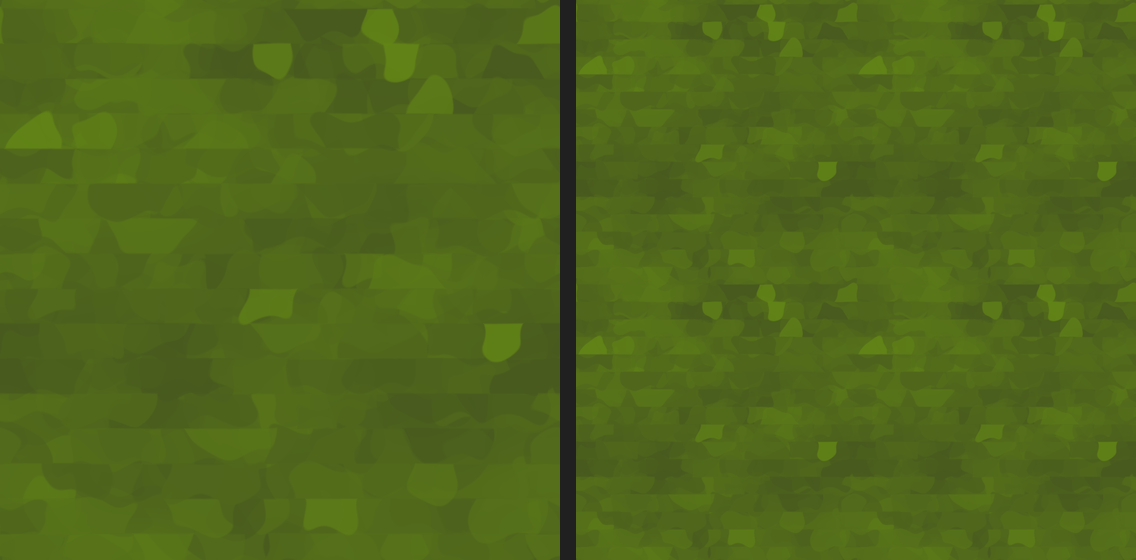
Left, the tile; right, the same tile 2 across and 2 down.
A Shadertoy shader for this pattern:

```glsl
// Seamless mossy green camouflage of overlapping, flat-edged soft patches in rows.

const vec3  DARK_MOSS     = vec3(0.287, 0.360, 0.116);
const vec3  LIGHT_MOSS    = vec3(0.388, 0.528, 0.082);
const vec2  GRID          = vec2(8.0, 16.0); // whole columns and rows per tile
const float ROW_OFFSET    = 0.25;            // shift of the row lines, in rows
const int   LAYERS        = 6;               // the last layer holds the accents
const float COVERAGE      = 0.65;            // share of cells that hold a patch
const float ACCENT_SHARE  = 0.085;
const float MEAN_TONE     = 0.33;
const float CLUSTER_RANGE = 0.50;            // tone shared by neighbouring patches
const float PATCH_RANGE   = 0.66;            // tone of a single patch
const float EDGE_SOFTNESS = 0.0022;
const vec2  WARP          = vec2(0.016, 0.003);

// Integer hash (PCG) giving four values from 0 to 1.
vec4 hash4(ivec3 cell, int seed) {
    uvec4 v = uvec4(ivec4(cell, seed)) * 1664525u + 1013904223u;
    for (int i = 0; i < 2; i++) {
        v.x += v.y * v.w; v.y += v.z * v.x; v.z += v.x * v.y; v.w += v.y * v.z;
        v ^= v >> 16u;
    }
    return vec4(v >> 8u) / 16777216.0;
}

ivec2 wrapCell(vec2 cell, vec2 period) {
    return ivec2(mod(cell, period) + 0.5);
}

// Smooth value noise that repeats after one tile; p runs from 0 to 1.
vec2 tileNoise(vec2 p, vec2 period, int seed) {
    p *= period;
    vec2 i = floor(p), f = fract(p);
    f = f * f * (3.0 - 2.0 * f);
    vec2 a = hash4(ivec3(wrapCell(i, period), 0), seed).xy;
    vec2 b = hash4(ivec3(wrapCell(i + vec2(1, 0), period), 0), seed).xy;
    vec2 c = hash4(ivec3(wrapCell(i + vec2(0, 1), period), 0), seed).xy;
    vec2 d = hash4(ivec3(wrapCell(i + vec2(1, 1), period), 0), seed).xy;
    return mix(mix(a, b, f.x), mix(c, d, f.x), f.y);
}

float smoothMax(float a, float b, float radius) {
    float h = max(radius - abs(a - b), 0.0) / radius;
    return max(a, b) + 0.25 * h * h * radius;
}

// Distance to a patch: straight at t = 0, leaning sides, wavy rounded far end.
// x is in columns from the centre, t in rows away from the straight edge.
float patchDistance(float x, float t, float halfWidth, float depth, vec4 shape) {
    float lean = (shape.x - 0.5) * 0.35 * t;
    float taper = mix(-0.1, 0.35, shape.y) * t;
    float ripple = 0.05 * sin(4.0 * t + 6.28 * shape.z);
    float side = abs(x - lean) - halfWidth * (1.0 - taper) - ripple;
    float far = t - depth - 0.16 * sin(7.0 * x + 6.28 * shape.w);
    float body = smoothMax(side / GRID.x, far / GRID.y, 0.022);
    return max(-t / GRID.y, body);
}

// Lays the patches of one layer over the given tone.
float paintLayer(float tone, vec2 uv, int layer, float softness) {
    bool accent = layer == LAYERS - 1;
    vec2 bend = tileNoise(uv, vec2(16.0), 40 + layer) - 0.5;
    vec2 p = (uv + WARP * bend) * GRID + vec2(0.0, ROW_OFFSET);
    vec2 home = floor(p);

    for (int j = -1; j <= 1; j++)
    for (int i = -1; i <= 1; i++) {
        vec2 cell = home + vec2(i, j);
        ivec3 id = ivec3(wrapCell(cell, GRID), layer);
        vec4 traits = hash4(id, 1);
        if (traits.x > (accent ? ACCENT_SHARE : COVERAGE)) continue;
        vec4 size = hash4(id, 2);
        vec4 shape = hash4(id, 3);

        // Most patches hang from a row line, the others stand on one.
        float centre = cell.x + 0.5 + (size.x - 0.5) * 0.9;
        float t = size.y < 0.7 ? cell.y + 1.0 - p.y : p.y - cell.y;
        float halfWidth = accent ? mix(0.22, 0.38, size.z) : mix(0.26, 0.72, size.z);
        float depth = accent ? 0.95 : mix(0.65, 1.15, size.w);
        float d = patchDistance(p.x - centre, t, halfWidth, depth, shape);

        // Neighbouring patches share a broad, wide trend in tone.
        vec2 anchor = (cell + 0.5) / GRID;
        float trend = tileNoise(anchor, vec2(4.0, 8.0), 20).x - 0.5;
        float patchTone = MEAN_TONE + CLUSTER_RANGE * trend + PATCH_RANGE * (traits.y - 0.5);
        if (accent) patchTone = mix(0.75, 1.05, traits.y);
        float opacity = accent ? 0.8 : mix(0.3, 0.8, traits.z);
        tone = mix(tone, patchTone, opacity * (1.0 - smoothstep(-softness, softness, d)));
    }
    return tone;
}

void mainImage(out vec4 fragColor, in vec2 fragCoord) {
    vec2 uv = fragCoord / iResolution.xy;
    float softness = max(EDGE_SOFTNESS, 0.75 / iResolution.y);

    // Soft ground, then the layers of patches from back to front.
    float tone = MEAN_TONE + CLUSTER_RANGE * (tileNoise(uv, vec2(4.0, 8.0), 20).x - 0.5);
    for (int layer = 0; layer < LAYERS; layer++)
        tone = paintLayer(tone, uv, layer, softness);

    fragColor = vec4(mix(DARK_MOSS, LIGHT_MOSS, clamp(tone, -0.05, 1.05)), 1.0);
}
```
